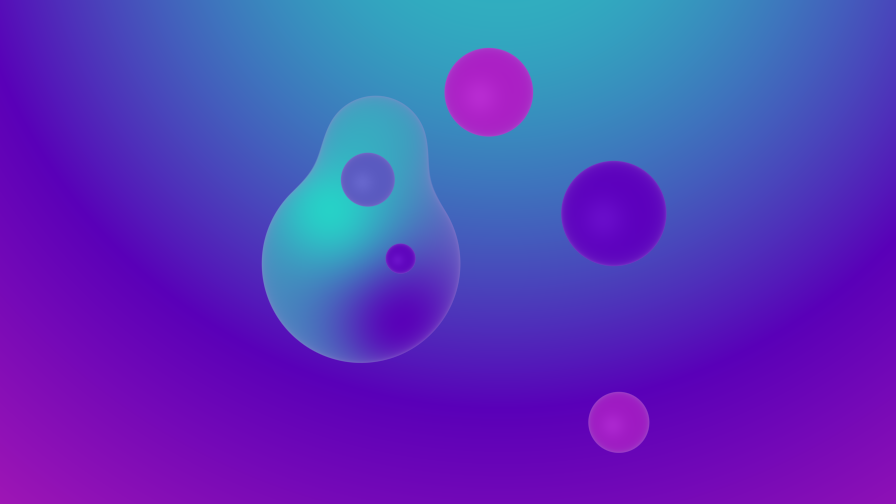
Give the GLSL for this background, as a Shadertoy shader.

```glsl
const vec3 TEAL = vec3(0.15, 0.82, 0.78);
const vec3 VIOLET = vec3(0.35, 0.0, 0.72);
const vec3 MAGENTA = vec3(0.62, 0.085, 0.71);

// Ball centres and radii, in canvas heights from the middle
const vec3 BALLS[5] = vec3[5](
    vec3(-0.159, 0.1435, 0.0535), vec3(-0.094, -0.013, 0.030),
    vec3(0.081, 0.317, 0.088), vec3(0.329, 0.0764, 0.1045),
    vec3(0.339, -0.338, 0.0605));
const vec3 BALL_COLOURS[5] = vec3[5](
    vec3(0.35, 0.35, 0.75), vec3(0.37, 0.02, 0.74),
    vec3(0.67, 0.12, 0.77), vec3(0.36, 0.0, 0.74),
    vec3(0.62, 0.10, 0.76));

float circle(vec2 p, vec2 centre, float radius) {
    return length(p - centre) - radius;
}

float smoothUnion(float a, float b, float k) {
    float h = max(k - abs(a - b), 0.0) / k;
    return min(a, b) - h * h * k * 0.25;
}

float spot(vec2 p, vec2 centre, float size) {
    vec2 q = (p - centre) / size;
    return exp(-dot(q, q));
}

// Teal centre, violet ring, magenta corners
vec3 backdrop(vec2 p) {
    float d = length(p - vec2(0.1065, 0.764));
    float inner = pow(clamp((d - 0.264) / 0.81, 0.0, 1.0), 1.4);
    vec3 col = mix(vec3(0.19, 0.68, 0.75), VIOLET, inner);
    return mix(col, MAGENTA, clamp((d - 1.074) / 0.535, 0.0, 1.0));
}

// Pale soft rim just inside an outline
vec3 addRim(vec3 col, float d, float width, float strength) {
    float glow = exp(min(d, 0.0) / width);
    float line = exp(min(d, 0.0) / 0.0025);
    return mix(col, vec3(0.62, 0.52, 0.82), strength * (0.55 * glow + 0.45 * line));
}

vec3 blobColour(vec2 p) {
    vec3 col = mix(vec3(0.27, 0.54, 0.74), vec3(0.36, 0.40, 0.75),
                   smoothstep(-0.16, 0.04, p.x - 0.25 * p.y));
    col = mix(col, vec3(0.23, 0.65, 0.75), spot(p, vec2(-0.16, 0.24), 0.13));
    col = mix(col, VIOLET, spot(p, vec2(-0.09, -0.14), 0.14));
    return mix(col, TEAL, spot(p, vec2(-0.235, 0.085), 0.115));
}

void mainImage(out vec4 fragColor, in vec2 fragCoord) {
    vec2 p = (fragCoord - 0.5 * iResolution.xy) / iResolution.y;
    float edge = 0.75 / iResolution.y;
    vec3 col = backdrop(p);

    // Pear-shaped drop
    float drop = smoothUnion(circle(p, vec2(-0.1725, -0.023), 0.197),
                             circle(p, vec2(-0.1435, 0.208), 0.102), 0.088);
    vec3 dropColour = addRim(blobColour(p), drop, 0.015, 0.5);
    col = mix(col, dropColour, smoothstep(edge, -edge, drop));

    // Floating balls
    for (int i = 0; i < 5; i++) {
        vec3 ball = BALLS[i];
        float d = circle(p, ball.xy, ball.z);
        vec2 local = (p - ball.xy) / ball.z;
        vec3 shade = BALL_COLOURS[i] + 0.05 * spot(local, vec2(-0.2, -0.1), 0.4);
        shade = addRim(shade, d, 0.12 * ball.z, 0.4);
        col = mix(col, shade, smoothstep(edge, -edge, d));
    }
    fragColor = vec4(col, 1.0);
}
```
